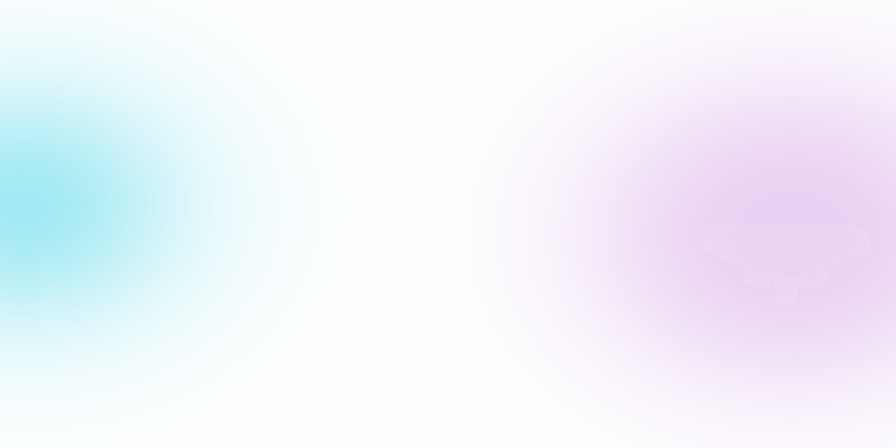
This background is drawn by a Shadertoy shader. Its source:

```glsl
// Soft cyan and lilac glows on white, with a faint pale panel in the lilac.

// Elliptical falloff: 1 at the centre; a higher power gives a flatter core.
float glow(vec2 p, vec2 centre, vec2 radius, float power) {
    return exp(-pow(length((p - centre) / radius), power));
}

float roundedBox(vec2 p, vec2 halfSize, float corner) {
    vec2 q = abs(p) - halfSize + corner;
    return length(max(q, 0.0)) + min(max(q.x, q.y), 0.0) - corner;
}

// Rounded bar with a tapered tab and two small lobes below it.
float panelDistance(vec2 p) {
    p.x = abs(p.x);
    float bar = roundedBox(p, vec2(0.184, 0.052), 0.048);
    bar = max(bar, dot(p - vec2(0.184, 0.0), normalize(vec2(0.45, -1.0))));
    float tabWidth = 0.024 + 0.2 * (p.y + 0.091);
    float tab = max(p.x - tabWidth, abs(p.y + 0.091) - 0.028);
    float lobe = length((p - vec2(0.064, -0.064)) * vec2(0.7, 1.0)) - 0.02;
    return min(bar, min(tab, lobe));
}

void mainImage(out vec4 fragColor, in vec2 fragCoord) {
    // Height runs from 0 to 1; x is stretched to a width of 2.
    vec2 p = fragCoord / iResolution.xy * vec2(2.0, 1.0);
    vec3 color = vec3(0.996, 0.997, 0.998);

    // Side glows
    float cyan = glow(p, vec2(0.05, 0.54), vec2(0.37, 0.28), 2.0);
    float lilac = glow(p, vec2(1.77, 0.479), vec2(0.48, 0.36), 2.5);
    color = mix(color, vec3(0.635, 0.915, 0.955), cyan);
    color = mix(color, vec3(0.915, 0.815, 0.95), lilac);

    // Faint panel with a slightly brighter rim
    float d = panelDistance(p - vec2(1.755, 0.445));
    float edge = 1.5 / iResolution.y;
    float fill = 1.0 - smoothstep(-edge, edge, d);
    float rim = 1.0 - smoothstep(0.0, 0.004 + edge, abs(d));
    color = mix(color, vec3(1.0), 0.06 * fill + 0.05 * rim);

    fragColor = vec4(color, 1.0);
}
```
